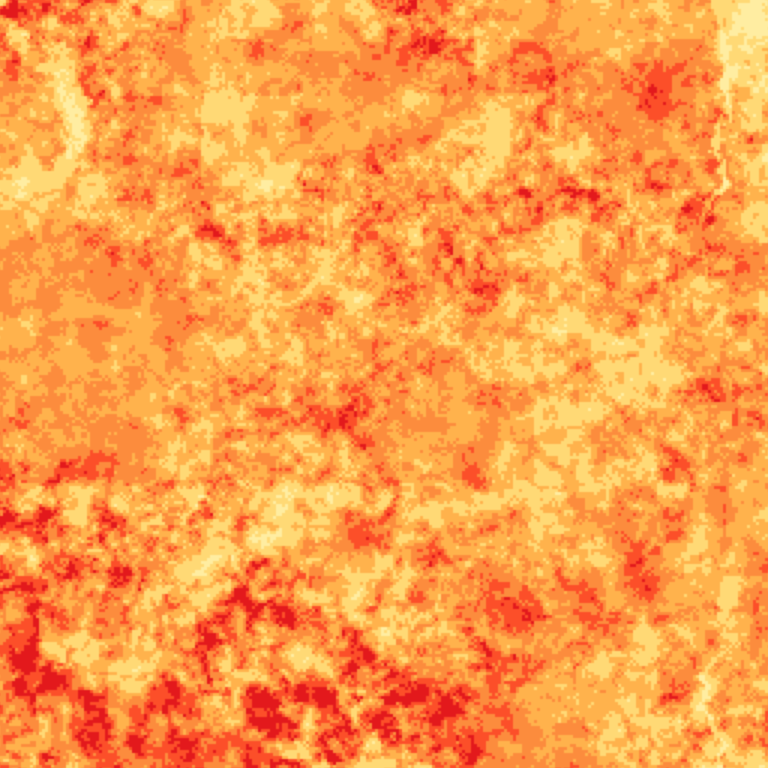
Give the GLSL for this texture, as a WebGL 1 fragment shader.

```glsl
precision highp float;
// Classified heat map of farmland: ragged patches, square parcels, pale streams and red gullies.
uniform vec2 u_resolution;

const float CELLS = 256.0;

float hash(vec2 p) {
  return fract(sin(dot(p, vec2(127.1, 311.7))) * 43758.5453);
}

float signedHash(vec2 p) {
  return 2.0 * hash(p) - 1.0;
}

// Value noise from -1 to 1
float noise(vec2 p) {
  vec2 i = floor(p);
  vec2 f = fract(p);
  f = f * f * (3.0 - 2.0 * f);
  float low = mix(signedHash(i), signedHash(i + vec2(1.0, 0.0)), f.x);
  float high = mix(signedHash(i + vec2(0.0, 1.0)), signedHash(i + vec2(1.0)), f.x);
  return mix(low, high, f.y);
}

float fbm(vec2 p, float gain) {
  float sum = 0.0;
  float amplitude = 1.0;
  for (int octave = 0; octave < 5; octave++) {
    sum += amplitude * noise(p);
    p = p * 2.03 + vec2(17.3, 9.1);
    amplitude *= gain;
  }
  return sum;
}

// Square blocks in rows that are shifted against each other
float parcel(vec2 p, float scale) {
  vec2 g = p * scale;
  g.x += hash(vec2(floor(g.y), scale));
  return signedHash(floor(g) + scale);
}

// Creases along the zero lines of noise, with a mean near zero
float crease(vec2 p, float scale) {
  return 0.35 - abs(noise(p * scale + scale));
}

// Clumps a few cells wide
float grain(vec2 p) {
  return 0.6 * noise(p * 33.0) + 0.6 * noise(p * 67.0 + 5.0) + 0.5 * noise(p * 121.0 + 9.0);
}

// Broken, mostly upright winding lines
float stream(vec2 p) {
  float line = abs(noise(p * vec2(6.2, 3.3) + vec2(3.7, 8.2)));
  float reach = smoothstep(-0.15, 0.1, noise(p * 3.5 + 41.0));
  return reach * (1.0 - smoothstep(0.05, 0.09, line));
}

// Regional drift: darker in the south-west, pale in the east
float region(vec2 p, float gullied) {
  vec2 toPlain = (p - vec2(0.82, 0.5)) / vec2(0.22, 0.16);
  float plain = exp(-dot(toPlain, toPlain));
  float edge = smoothstep(0.91, 0.99, p.x) * smoothstep(0.55, 0.8, p.y);
  return 0.4 * (0.5 - p.x) + 0.2 * (0.5 - p.y) + 0.12 * gullied
       - 0.45 * plain - 1.4 * edge;
}

// Heat of one grid cell, roughly a standard normal value
float heat(vec2 cell) {
  vec2 p = (cell + 0.5) / CELLS;
  vec2 warp = vec2(fbm(p * 11.0, 0.68), fbm(p * 11.0 + 31.0, 0.68));
  vec2 q = p + 0.02 * warp;
  float south = 1.0 - smoothstep(0.37, 0.385, p.y + 0.006 * warp.y);
  float gullied = south * (1.0 - 0.6 * smoothstep(0.45, 0.62, p.x));
  float calm = smoothstep(0.36, 0.42, p.y) * (1.0 - smoothstep(0.58, 0.7, p.y));
  float activity = mix(0.6, 1.35, smoothstep(-0.35, 0.35, noise(p * 7.0 + 13.0)));

  float relief = 0.68 * fbm(q * 6.0 + 2.0, 0.72) * (1.0 - 0.25 * calm);
  vec2 plot = p + 0.006 * warp;
  float fields = 0.42 * parcel(plot, 8.0) + 0.32 * parcel(plot, 19.0);
  float gullies = 1.9 * (crease(q, 17.0) + crease(q, 37.0));
  float texture = activity * (grain(p) + 0.3 * signedHash(cell + 0.37));

  float sum = region(p, gullied) + relief
            + texture * (1.0 - 0.15 * calm)
            + fields * (1.0 - 0.5 * max(gullied, calm))
            + gullies * mix(0.4, 1.0, gullied)
            - 1.5 * stream(q);
  return 1.08 * (sum + 0.1);
}

// Six flat classes from pale yellow to deep red
vec3 classColor(float h) {
  vec3 color = vec3(1.00, 0.93, 0.63);
  color = mix(color, vec3(1.00, 0.85, 0.46), step(-2.05, h));
  color = mix(color, vec3(1.00, 0.70, 0.30), step(-0.71, h));
  color = mix(color, vec3(0.99, 0.55, 0.24), step(0.10, h));
  color = mix(color, vec3(0.99, 0.31, 0.16), step(0.92, h));
  return mix(color, vec3(0.89, 0.10, 0.11), step(1.68, h));
}

vec3 cellColor(vec2 cell) {
  return classColor(heat(cell));
}

void main() {
  vec2 grid = gl_FragCoord.xy / u_resolution * CELLS - 0.5;
  vec2 cell = floor(grid);
  // Soft joins between neighbouring cells
  vec2 blend = smoothstep(0.1, 0.9, fract(grid));
  vec3 low = mix(cellColor(cell), cellColor(cell + vec2(1.0, 0.0)), blend.x);
  vec3 high = mix(cellColor(cell + vec2(0.0, 1.0)), cellColor(cell + vec2(1.0)), blend.x);
  gl_FragColor = vec4(mix(low, high, blend.y), 1.0);
}
```
